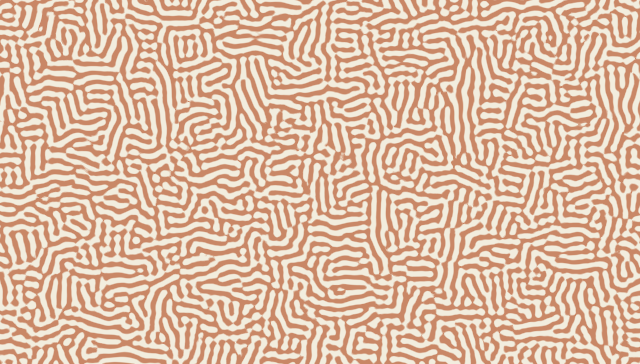
This pattern is drawn by a WebGL 1 fragment shader. Its source:

```glsl
precision highp float;
// Labyrinth of winding terracotta and cream bands, like a reaction-diffusion pattern.
// Sparse wave packets of one wavelength, mostly along the axes, are equalised in
// amplitude and then passed through a ring-shaped band filter that evens the band width.

uniform vec2 u_resolution;

#define PERIODS 36.5       // band pairs per canvas height
#define PACKET_RADIUS 2.2  // packet size in band pairs
#define ANGLE_SPREAD 0.95  // deviation of packets from the axes, radians
#define INHIBIT 2.5        // weight of the negative ring
#define EXCITE 1.5         // weight of the positive ring
#define JOINING 0.6        // joins terracotta bands where they nearly touch
#define BAND_BIAS 0.062    // widens the cream bands
#define EDGE_PIXELS 0.95   // half width of the smoothed edge
#define CREAM vec3(0.95, 0.93, 0.87)
#define TERRACOTTA vec3(0.79, 0.53, 0.40)

const float TAU = 6.2831853;

vec4 hash4(vec2 cell, float seed) {
  vec4 q = fract(vec4(cell.xyx, cell.y + seed) * vec4(0.1031, 0.1030, 0.0973, 0.1099)
                 + seed * 0.317);
  q += dot(q, q.wzxy + 33.33);
  return fract((q.xxyz + q.yzzw) * q.zywx);
}

// Sum of wave packets: value in x, gradient in yz.
vec3 packetField(vec2 p) {
  vec2 grid = p / PACKET_RADIUS;
  vec2 home = floor(grid);
  vec3 sum = vec3(0.0);
  for (int j = -1; j <= 1; j++) {
    for (int i = -1; i <= 1; i++) {
      vec2 cell = home + vec2(float(i), float(j));
      // Both packets of a cell follow the same axis, so bands run in patches.
      float axis = step(0.5, hash4(cell + 19.0, 3.0).x) * TAU * 0.25;
      for (int n = 0; n < 2; n++) {
        vec4 h = hash4(cell + 71.0, 1.0 + 7.0 * float(n));
        vec2 d = grid - cell - h.xy;
        float falloff = max(1.0 - dot(d, d), 0.0);
        float angle = axis + (h.z - 0.5) * ANGLE_SPREAD;
        vec2 wave = TAU * vec2(cos(angle), sin(angle));
        float phase = dot(wave, d) * PACKET_RADIUS + h.w * TAU;
        float envelope = falloff * falloff * falloff;
        vec2 slope = -6.0 * falloff * falloff * d / PACKET_RADIUS;
        sum += vec3(envelope * cos(phase),
                    slope * cos(phase) - envelope * sin(phase) * wave);
      }
    }
  }
  return sum;
}

// Field divided by its local wave amplitude.
vec3 evenField(vec2 p) {
  vec3 f = packetField(p);
  return f * inversesqrt(f.x * f.x + dot(f.yz, f.yz) / (TAU * TAU) + 0.006);
}

vec2 onCircle(float turn) {
  return vec2(cos(turn * TAU), sin(turn * TAU));
}

// Band filter: centre, negative ring and positive ring at the extrema of J0.
vec3 labyrinth(vec2 p) {
  vec3 sum = evenField(p);
  for (int i = 0; i < 8; i++) {
    sum -= INHIBIT / 8.0 * evenField(p + 0.61 * onCircle(float(i) / 8.0));
  }
  for (int i = 0; i < 12; i++) {
    sum += EXCITE / 12.0 * evenField(p + 1.117 * onCircle((float(i) + 0.5) / 12.0));
  }
  return sum;
}

void main() {
  vec2 p = gl_FragCoord.xy / u_resolution.y * PERIODS;
  vec3 f = labyrinth(p);

  // Approximate signed distance to the band edge, in band pairs.
  // The joining offset cancels the bias on slopes and closes flat saddles.
  float edge = (f.x - JOINING) * inversesqrt(dot(f.yz, f.yz) + 3.0) + BAND_BIAS;
  float soft = EDGE_PIXELS * PERIODS / u_resolution.y;
  gl_FragColor = vec4(mix(TERRACOTTA, CREAM, smoothstep(-soft, soft, edge)), 1.0);
}
```
